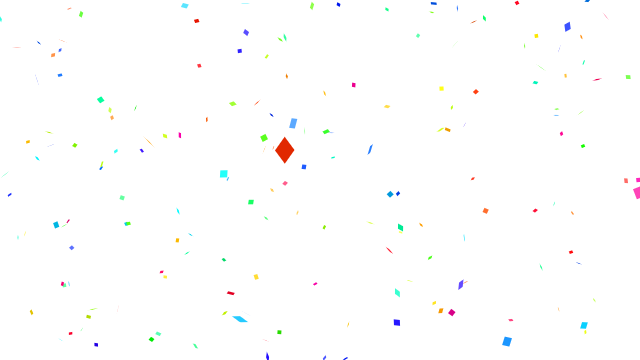
Give the GLSL for this background, as a Shadertoy shader.

```glsl
// Confetti: square paper chips tumbling in space, scattered on white.
// Each chip is a square tilted at random and flattened to a parallelogram;
// sizes follow a power law, so a few near chips stand out among many far ones.

const int CHIP_COUNT = 175;
const float TAU = 6.2831853;

// Integer hash giving a value in [0, 1) for a chip and a property channel.
float hash(int chip, int channel) {
    uint h = uint(chip) * 747796405u + uint(channel) * 2891336453u + 1013u;
    h = ((h >> 16) ^ h) * 73244475u;
    h = ((h >> 16) ^ h) * 73244475u;
    return float(((h >> 16) ^ h) & 65535u) / 65536.0;
}

float cross2(vec2 a, vec2 b) {
    return a.x * b.y - a.y * b.x;
}

// Share of a pixel-wide window at x that lies inside [-halfWidth, halfWidth].
float bandCoverage(float x, float halfWidth, float pixel) {
    float hi = clamp(x + 0.5 * pixel, -halfWidth, halfWidth);
    float lo = clamp(x - 0.5 * pixel, -halfWidth, halfWidth);
    return (hi - lo) / pixel;
}

// Parallelogram spanned by the half-edges a and b, as two crossing bands.
float chipCoverage(vec2 p, vec2 a, vec2 b, float pixel) {
    float area = abs(cross2(a, b));
    float la = length(a), lb = length(b);
    return bandCoverage(cross2(p, a) / la, area / la, pixel)
         * bandCoverage(cross2(p, b) / lb, area / lb, pixel);
}

// Vivid hue, shaded below a lightness of one half and tinted above it.
vec3 paperColor(float hue, float lightness) {
    vec3 pure = clamp(abs(fract(hue + vec3(0.0, 2.0, 1.0) / 3.0) * 6.0 - 3.0) - 1.0, 0.0, 1.0);
    return lightness < 0.5 ? pure * 2.0 * lightness
                           : mix(pure, vec3(1.0), 2.0 * lightness - 1.0);
}

void mainImage(out vec4 fragColor, in vec2 fragCoord) {
    float pixel = 1.0 / iResolution.y;
    vec2 uv = fragCoord * pixel;
    float aspect = iResolution.x * pixel;
    vec3 color = vec3(1.0);

    // Far, small chips first so that near ones cover them.
    for (int i = CHIP_COUNT - 1; i >= 0; i--) {
        vec2 center = vec2(hash(i, 1) * aspect, hash(i, 2));
        float halfSide = 0.0048 * pow(float(i + 1) / float(CHIP_COUNT), -0.28);
        if (i == 0) halfSide *= 1.3; // one chip close to the viewer
        vec2 p = uv - center;
        if (length(p) > 1.5 * halfSide + 2.0 * pixel) continue;

        // Spin within the paper plane, then flatten along a tilt direction.
        float spin = TAU * hash(i, 3);
        float heading = TAU * hash(i, 4);
        float flatten = mix(0.05, 1.0, pow(fract(0.75 + 0.618 * float(i)), 1.2));
        vec2 tiltAxis = vec2(cos(heading), sin(heading));
        vec2 across = vec2(-tiltAxis.y, tiltAxis.x) * flatten;
        vec2 a = halfSide * (cos(spin) * tiltAxis + sin(spin) * across);
        vec2 b = halfSide * (cos(spin) * across - sin(spin) * tiltAxis);

        // Hues from pink through red, yellow and green to blue.
        vec3 paper = paperColor(mix(-0.12, 0.7, hash(i, 5)), mix(0.42, 0.7, hash(i, 6)));
        color = mix(color, paper, chipCoverage(p, a, b, pixel));
    }
    fragColor = vec4(color, 1.0);
}
```
